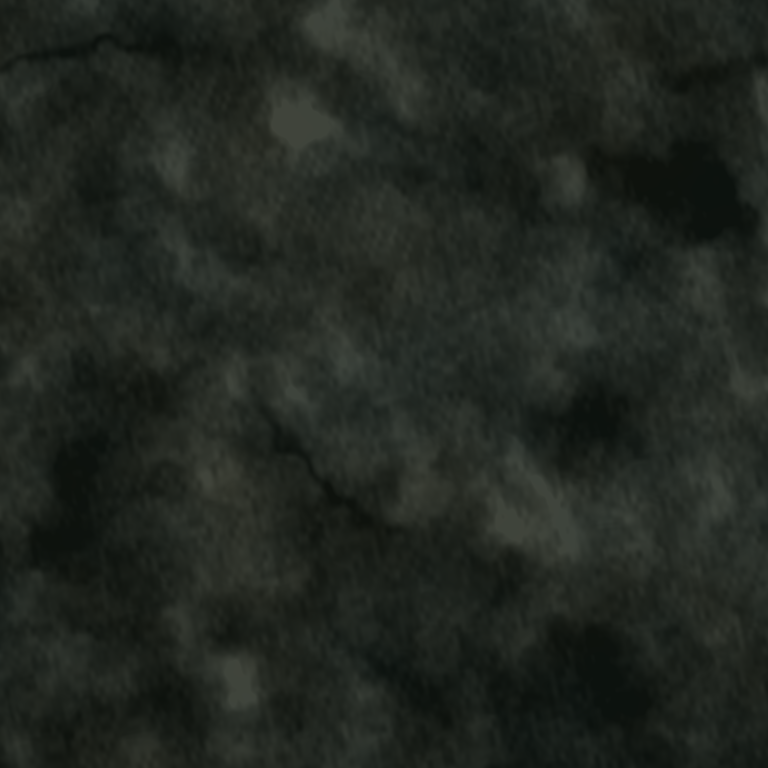
Write a WebGL 1 fragment shader that draws this texture.

```glsl
precision highp float;
// Dark, mottled grey-green cloth: cloudy layered noise with small pale
// cellular blots, soft dark folds (level above, diagonal below),
// and a fine fibre grain over all of it.

uniform vec2 u_resolution;

#define SHADOW vec3(0.090, 0.109, 0.088)
#define HIGHLIGHT vec3(0.210, 0.230, 0.200)
#define WARM_TINT vec3(0.014, 0.002, -0.008)
#define CLOUD_SCALE 6.5
#define CLOUD_GAIN 6.3
#define BLOT_SCALE 15.0
#define BLOT_GAIN 2.5
#define FOLD_WIDTH 0.17
#define FOLD_GAIN 1.9
#define GRAIN_SCALE 140.0
#define GRAIN_GAIN 1.3

float hash(vec2 p) {
  return fract(sin(dot(p, vec2(127.1, 311.7))) * 43758.55);
}

float noise(vec2 p) {
  vec2 cell = floor(p);
  vec2 f = fract(p);
  f = f * f * (3.0 - 2.0 * f);
  float low = mix(hash(cell), hash(cell + vec2(1.0, 0.0)), f.x);
  float high = mix(hash(cell + vec2(0.0, 1.0)), hash(cell + 1.0), f.x);
  return mix(low, high, f.y);
}

vec2 rotate(vec2 p, float angle) {
  float c = cos(angle);
  float s = sin(angle);
  return vec2(c * p.x + s * p.y, c * p.y - s * p.x);
}

// Layered noise, turned at each octave to hide the lattice
float clouds(vec2 p) {
  float sum = 0.0;
  float weight = 0.418;
  for (int i = 0; i < 5; i++) {
    sum += weight * noise(p);
    p = rotate(p, 0.65) * 2.03 + 7.3;
    weight *= 0.62;
  }
  return sum;
}

// Soft cellular bumps of random brightness
float blots(vec2 p) {
  vec2 cell = floor(p);
  float sum = 0.0;
  for (int y = -1; y <= 1; y++) {
    for (int x = -1; x <= 1; x++) {
      vec2 id = cell + vec2(float(x), float(y));
      vec2 center = id + vec2(hash(id), hash(id + 41.7));
      vec2 d = p - center;
      float strength = hash(id + 17.3);
      sum += strength * strength * exp(-4.5 * dot(d, d));
    }
  }
  return sum;
}

// Broken dark bands along the level set of a stretched noise field
float folds(vec2 p, float angle, float seed) {
  vec2 q = rotate(p, angle) * vec2(2.2, 7.5) + seed;
  float band = 1.0 - smoothstep(0.0, FOLD_WIDTH, abs(noise(q) - 0.5));
  return band * band * smoothstep(0.3, 0.7, noise(p * 5.0 + seed * 1.7));
}

void main() {
  vec2 p = gl_FragCoord.xy / min(u_resolution.x, u_resolution.y);

  // Ragged outlines from layered sines and small noise
  vec2 warp = 0.008 * sin(p.yx * vec2(17.0, 21.0) + 2.0 * sin(p * 9.0));
  warp += 0.03 * (vec2(noise(p * 36.0), noise(p * 36.0 + 31.0)) - 0.5);
  vec2 q = p + warp;

  // Tone centred on zero, with a spread of about one
  float tone = CLOUD_GAIN * (clouds(q * CLOUD_SCALE + 3.1) - 0.5);
  vec2 slanted = rotate(q, -0.95) * vec2(0.75, 1.15);
  tone += BLOT_GAIN * (blots(slanted * BLOT_SCALE) - 0.23);

  // Folds turn from diagonal to nearly level toward the top
  float upper = smoothstep(0.4, 0.7, p.y);
  float fold = mix(folds(q, -0.9, 5.2), folds(q, 0.15, 12.6), upper);
  tone -= FOLD_GAIN * (fold - 0.1);

  // Fine fibres, slightly longer than wide
  float grain = noise(rotate(p, 0.2) * GRAIN_SCALE * vec2(1.0, 0.6));
  tone += GRAIN_GAIN * (grain - 0.5);

  // Stretch the lights a little, compress the darks
  tone = max(tone, -2.5);
  tone += 0.06 * (tone * tone - 1.0);
  float light = clamp((tone + 1.15) / 3.25, -0.35, 1.3);
  vec3 color = mix(SHADOW, HIGHLIGHT, light);
  color += WARM_TINT * (clouds(p * 6.0 + 19.0) - 0.5) * 2.0;
  gl_FragColor = vec4(color, 1.0);
}
```
